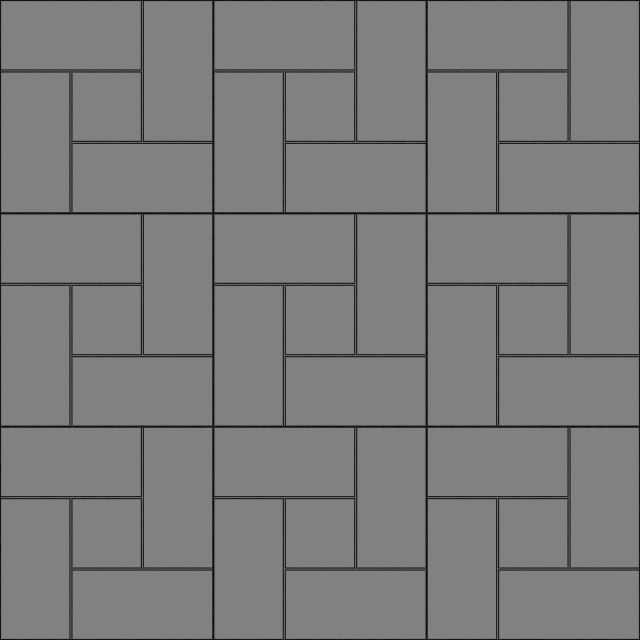
Reproduce this pattern procedurally as a WebGL 1 fragment shader.

```glsl
precision highp float;
// Pinwheel paving: four oblong slabs around a square one, each outlined in dark ink.

uniform vec2 u_resolution;

const float CELLS = 3.0;          // repeats across and down
const float LINE_WIDTH = 0.0052;  // outline width, in cells
const float GAP = 0.0040;         // clear space between outlines, in cells
const float GRAIN_CELLS = 512.0;  // ink grains across the canvas
const float GRAIN_AMOUNT = 0.07;  // brightness range of the ink grain
const vec3 SLAB_COLOR = vec3(0.505);
const vec3 INK_COLOR = vec3(0.05);

float hash(vec2 p) {
  return fract(sin(dot(p, vec2(127.1, 311.7))) * 43758.5453);
}

// Signed distance to a box, measured along the nearest axis
float boxDistance(vec2 p, vec2 halfSize) {
  vec2 d = abs(p) - halfSize;
  return max(d.x, d.y);
}

// Depth inside the nearest slab; p is relative to the cell centre
float slabDepth(vec2 p) {
  float d = boxDistance(p, vec2(1.0 / 6.0));
  for (int i = 0; i < 4; i++) {
    d = min(d, boxDistance(p - vec2(1.0, -2.0) / 6.0, vec2(2.0, 1.0) / 6.0));
    p = vec2(-p.y, p.x);
  }
  return -d;
}

// Antialiased coverage of the region where d is below the limit
float below(float d, float limit, float pixel) {
  return clamp((limit - d) / pixel + 0.5, 0.0, 1.0);
}

void main() {
  vec2 uv = gl_FragCoord.xy / u_resolution;
  float pixel = CELLS / min(u_resolution.x, u_resolution.y);
  vec2 p = fract(uv * CELLS) - 0.5;

  // Paired outlines at the joints; the stretch removes the gap at cell borders
  float inset = 0.5 * GAP;
  float depth = slabDepth(p * (1.0 - GAP));
  float joint = below(depth, inset + LINE_WIDTH, pixel) - below(depth, inset, pixel);

  // Outlines that touch along the cell borders
  float border = below(-boxDistance(p, vec2(0.5)), LINE_WIDTH, pixel);

  // Slightly uneven ink
  float grain = hash(floor(uv * GRAIN_CELLS)) * GRAIN_AMOUNT;
  vec3 color = mix(SLAB_COLOR, INK_COLOR + grain, max(joint, border));
  gl_FragColor = vec4(color, 1.0);
}
```
